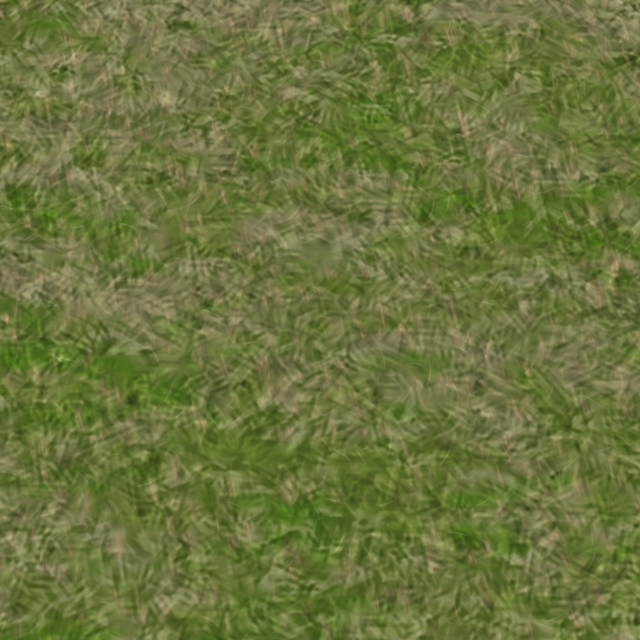
Reproduce this texture procedurally as a WebGL 1 fragment shader.

```glsl
precision highp float;

uniform vec2 u_resolution;

float hash(vec2 p) {
  vec3 q = fract(p.xyx * 0.1031);
  q += dot(q, q.yzx + 33.33);
  return fract((q.x + q.y) * q.z);
}

float noise(vec2 p) {
  vec2 i = floor(p), f = fract(p);
  f = f * f * (3.0 - 2.0 * f);
  return mix(mix(hash(i), hash(i + vec2(1.0, 0.0)), f.x),
             mix(hash(i + vec2(0.0, 1.0)), hash(i + 1.0), f.x), f.y);
}

float fbm(vec2 p) {
  float sum = 0.0, amp = 0.5;
  for (int i = 0; i < 4; i++) {
    sum += amp * noise(p);
    p = p * 2.03 + 17.3;
    amp *= 0.5;
  }
  return sum / 0.9375;
}

mat2 rotation(float a) {
  return mat2(cos(a), -sin(a), sin(a), cos(a));
}

// Short fibres in several directions, each showing in its own patches
float fibres(vec2 p) {
  float sum = 0.0;
  for (int i = 0; i < 7; i++) {
    float k = float(i);
    vec2 q = rotation(k * 0.449 + 0.2) * p;
    float patchMask = smoothstep(0.3, 0.7, noise(p * vec2(24.0, 32.0) + k * 37.1));
    sum += patchMask * (noise(q * vec2(165.0, 34.0) + k * 51.7) - 0.5);
  }
  return sum;
}

// Upright fans of dry stalks; x is cover, y is streak brightness
vec2 tufts(vec2 p, float dryness, float seed) {
  vec2 grid = vec2(24.0, 17.0), cell = floor(p * grid), result = vec2(0.0);
  for (int y = -1; y <= 1; y++) {
    for (int x = -1; x <= 1; x++) {
      vec2 id = cell + vec2(float(x), float(y));
      float r = hash(id + seed), size = mix(0.6, 1.15, hash(id + seed + 7.7));
      vec2 root = (id + vec2(hash(id + seed + 3.1), hash(id + seed + 5.9))) / grid;
      vec2 d = (p - root) / size;
      d.x -= d.y * (r - 0.5) * 0.7;
      float fan = d.x / (0.7 + 12.0 * max(d.y, 0.0));
      float streak = noise(vec2(fan * 210.0, d.y * 32.0) + id * 9.3);
      float cover = exp(-fan * fan * 9000.0) * smoothstep(-0.014, 0.006, d.y)
                  * (1.0 - smoothstep(0.008, 0.024 + 0.034 * streak, d.y));
      cover *= smoothstep(0.0, 0.3, dryness - r * 0.9) * (0.4 + 0.6 * streak);
      if (cover > result.x) result = vec2(cover, streak);
    }
  }
  return result;
}

// Scattered thin pale straws
float straws(vec2 p, float seed) {
  vec2 cell = floor(p * 20.0);
  float cover = 0.0;
  for (int y = -1; y <= 1; y++) {
    for (int x = -1; x <= 1; x++) {
      vec2 id = cell + vec2(float(x), float(y));
      float r = hash(id + seed);
      vec2 root = (id + vec2(hash(id + seed + 2.3), hash(id + seed + 4.7))) / 20.0;
      vec2 d = rotation((hash(id + seed + 8.1) - 0.5) * 2.8) * (p - root);
      d.x += d.y * d.y * (r - 0.5) * 14.0;
      float halfLength = 0.008 + 0.018 * r * r;
      float line = 1.0 - smoothstep(0.0004, 0.0026, abs(d.x));
      cover = max(cover, line * (1.0 - smoothstep(0.4, 1.0, abs(d.y) / halfLength)) * r);
    }
  }
  return cover;
}

void main() {
  vec2 uv = gl_FragCoord.xy / u_resolution;
  // Ground recedes slightly towards the top
  vec2 p = vec2((uv.x - 0.5) * (1.0 + 0.2 * uv.y) + 3.0, uv.y * (1.0 + 0.15 * uv.y) + 2.0);

  float broad = fbm(p * vec2(3.0, 7.0) + 4.0);
  float clumps = fbm(p * vec2(17.0, 30.0) + 31.0);
  float dryness = clamp(0.47 + 1.3 * (broad - 0.5) + 1.2 * (clumps - 0.5), 0.0, 1.0);
  float fibre = fibres(p);

  // Turf, with lush hollows and bleached thatch
  vec3 color = mix(vec3(0.345, 0.425, 0.145), vec3(0.485, 0.475, 0.33),
                   clamp(dryness + 0.4 * fibre, 0.0, 1.0));
  float lush = smoothstep(0.52, 0.75, fbm(p * vec2(8.0, 19.0) + 63.0)) * (1.0 - dryness);
  color = mix(color, vec3(0.26, 0.42, 0.08), 0.7 * lush);
  float thatch = smoothstep(0.5, 0.75, fbm(p * vec2(13.0, 31.0) + 87.0));
  color = mix(color, vec3(0.53, 0.54, 0.42), 0.4 * thatch * smoothstep(-0.3, 0.4, fibre));

  // Dry tufts and straws
  for (int i = 0; i < 2; i++) {
    vec2 tuft = tufts(p, 0.1 + 0.9 * broad, 19.0 + 40.0 * float(i));
    vec3 stalk = mix(vec3(0.46, 0.375, 0.25), vec3(0.66, 0.58, 0.44), tuft.y);
    color = mix(color, stalk, 0.65 * tuft.x);
    color = mix(color, vec3(0.6, 0.6, 0.43), 0.35 * straws(p, 11.0 + 29.0 * float(i)));
  }

  // Fine light and shade between blades
  float shade = 0.17 * fibre + 0.12 * (fbm(p * vec2(60.0, 75.0)) - 0.5);
  color *= 1.0 + 1.5 * shade;
  gl_FragColor = vec4(clamp(color, 0.0, 1.0), 1.0);
}
```
